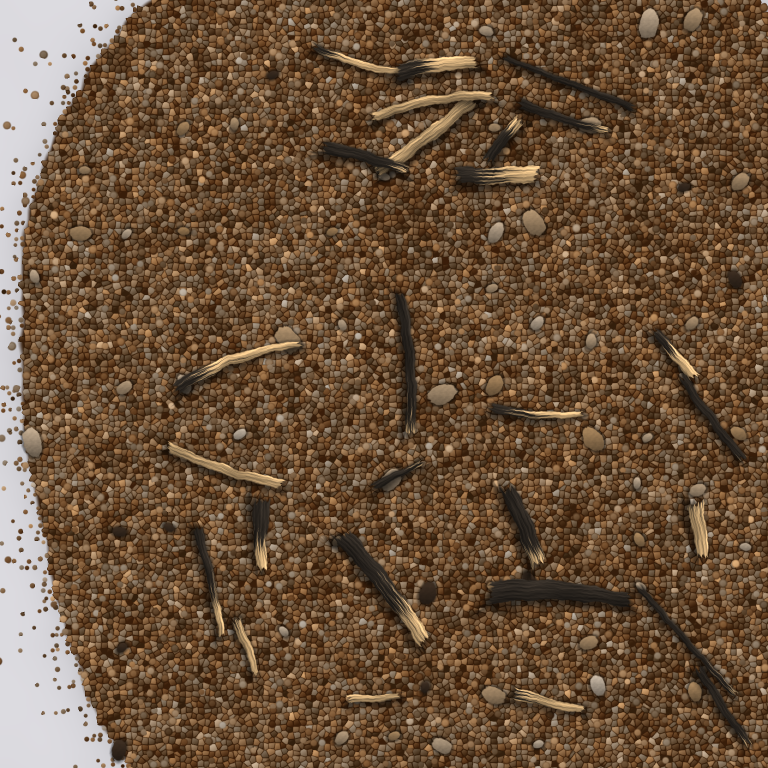
Give the GLSL for this texture, as a Shadertoy shader.

```glsl
// A heap of coarse brown sand on pale paper, strewn with pebbles and charred wood splinters.
// Grains are cellular noise, each kept or dropped by its distance to the heap outline;
// splinters are bent, tapered capsules scattered in a loop and streaked with layered sines.

const vec3 PAPER = vec3(0.86, 0.855, 0.875);
const vec3 SAND_DARK = vec3(0.21, 0.115, 0.04);
const vec3 SAND_LIGHT = vec3(0.73, 0.615, 0.49);
const vec3 CHARCOAL = vec3(0.19, 0.165, 0.14);
const vec3 BARE_WOOD = vec3(0.80, 0.66, 0.47);

vec3 hash3(vec2 p) {
    vec3 q = fract(p.xyx * vec3(0.1031, 0.1030, 0.0973));
    q += dot(q, q.yzx + 33.33);
    return fract((q.xxy + q.yzz) * q.zyx);
}

// Layered sines, roughly -1 to 1
float waves(vec2 p) {
    float sum = 0.0, amp = 0.5;
    for (int i = 0; i < 4; i++) {
        sum += amp * sin(p.x + 1.7 * sin(p.y)) * cos(p.y - 0.8 * p.x);
        p = mat2(1.5, 1.1, -1.1, 1.5) * p + 2.3;
        amp *= 0.6;
    }
    return sum;
}

// Approximate distance to the heap outline, negative inside
float heap(vec2 p) {
    vec2 q = p - vec2(0.575, 0.6);
    vec2 radii = vec2(q.x < 0.0 ? 0.55 : 0.595, q.y < 0.0 ? 0.9 : 0.547);
    return (length(q / radii) - 1.0) * 0.55 + 0.008 * waves(p * 22.0);
}

vec3 sandColor(float tone, float hue) {
    vec3 t = pow(vec3(clamp(tone, 0.0, 1.15)), vec3(1.0, 1.06, 1.15));
    return mix(SAND_DARK, SAND_LIGHT, t) * (1.0 + (hue - 0.5) * vec3(0.16, -0.04, -0.34));
}

// One layer of grains over col; share is the fraction of cells filled
vec3 grainLayer(vec3 col, vec2 p, float scale, float share, float lift) {
    vec2 cell = floor(p * scale), toGrain = vec2(0.0), id = cell;
    float near = 8.0, second = 8.0;
    for (int j = -1; j <= 1; j++)
    for (int i = -1; i <= 1; i++) {
        vec2 c = cell + vec2(i, j);
        vec2 offset = p * scale - c - 0.12 - 0.76 * hash3(c + scale).xy;
        float d = length(offset);
        if (d < near) { second = near; near = d; toGrain = offset; id = c; }
        else second = min(second, d);
    }
    vec3 h = hash3(id + 71.0 + scale);
    vec3 pick = hash3(id + 213.0 + scale);
    float outside = heap(p - toGrain / scale);
    bool loose = outside > 0.0;
    float chance = loose ? share * 0.55 * exp(-outside * 38.0) : share;
    if (pick.x > chance) return col;

    float radius = loose || share < 1.0 ? 0.3 + 0.14 * pick.y : 1.2;
    float cover = 1.0 - smoothstep(radius - 0.1, radius + 0.1, near);
    float gap = 1.0 - smoothstep(0.0, 0.28, second - near);
    float tone = 0.20 + 0.52 * h.x + lift + (h.y > 0.91 ? 0.3 : 0.0) - (h.y < 0.06 ? 0.3 : 0.0);
    tone += 0.34 * dot(toGrain, vec2(-0.5, 0.85)) + 0.10 * waves(p * 11.0);
    tone -= share < 1.0 ? 0.3 * smoothstep(0.2, 0.45, near) : 0.42 * gap;
    return mix(col, sandColor(tone, h.z), cover);
}

// Sparse smooth stones in a jittered grid
vec3 pebbles(vec3 col, vec2 p, float scale) {
    vec2 cell = floor(p * scale);
    vec3 h = hash3(cell + 5.0), k = hash3(cell + 47.0);
    vec2 centre = (cell + 0.3 + 0.4 * h.xy) / scale;
    if (k.x > 0.3 || heap(centre) > 0.01) return col;
    float a = 6.28 * k.y, size = mix(0.006, 0.016, h.z * h.z);
    vec2 q = mat2(cos(a), -sin(a), sin(a), cos(a)) * (p - centre) * vec2(0.8, 1.2);
    float d = length(q) - size * (1.0 + 0.15 * waves(q * 150.0 + k.z * 9.0));
    vec3 stone = mix(vec3(0.55, 0.43, 0.29), vec3(0.66, 0.61, 0.55), k.z);
    if (h.x < 0.25) stone = vec3(0.20, 0.15, 0.11);
    stone *= 0.95 + 0.25 * (p.y - centre.y) / size + 0.07 * waves(p * 400.0);
    col *= 1.0 - 0.45 * (1.0 - smoothstep(0.0, 0.005, d));
    return mix(col, stone, 1.0 - smoothstep(-0.001, 0.001, d));
}

// A splinter of given centre, angle and half size, with its soft shadow
vec3 splinter(vec3 col, vec2 p, vec2 centre, float angle, vec2 halfSize, vec3 h) {
    vec2 q = p - centre;
    if (length(q) > halfSize.x + 0.05) return col;
    q = mat2(cos(angle), -sin(angle), sin(angle), cos(angle)) * q;
    q.y += (h.x - 0.5) * 3.5 * q.x * q.x + 0.0025 * waves(vec2(q.x * 60.0, h.y * 20.0));
    float along = q.x / halfSize.x;
    float width = halfSize.y * (1.0 - 0.45 * along * (h.z - 0.3)) * (1.0 + 0.3 * waves(q * 70.0 + h.xy * 30.0));
    float ragged = 0.008 * waves(vec2(q.y * 500.0, h.x * 9.0));
    float d = max(abs(q.y) - width, (abs(q.x) - halfSize.x + ragged) * 0.7);

    float streak = waves(vec2(q.x * 45.0, q.y * 650.0) + h.yz * 40.0);
    float bare = smoothstep(-0.25, 0.25, along * 0.7 + (h.y - 0.5) * 2.6 + 0.5 * streak);
    vec3 wood = mix(CHARCOAL, BARE_WOOD, bare) * (0.88 + 0.4 * streak);
    wood *= 1.0 + 0.28 * clamp(q.y / width, -1.5, 1.0);
    col *= 1.0 - 0.55 * (1.0 - smoothstep(-0.002, 0.008, d + 0.3 * q.y));
    return mix(col, wood, 1.0 - smoothstep(-0.001, 0.001, d));
}

vec3 scene(vec2 p) {
    vec3 col = PAPER * (1.0 - 0.10 * exp(-max(heap(p), 0.0) * 45.0) + 0.015 * waves(p * 5.0));
    col = mix(col, SAND_DARK, smoothstep(0.004, -0.004, heap(p)));
    col = grainLayer(col, p, 128.0, 1.0, 0.0);
    col = grainLayer(col, p, 78.0, 0.2, 0.12);
    col = pebbles(col, p, 15.0);
    for (int i = 0; i < 27; i++) {
        float n = float(i);
        vec3 h = hash3(vec2(n, 19.0)), k = hash3(vec2(n, 83.0));
        vec2 spread = fract(n * vec2(0.7549, 0.5698) + 0.3);
        bool pile = i < 9;
        vec2 centre = pile ? vec2(0.45, 0.77) + spread * vec2(0.35, 0.17) : vec2(0.2, 0.02) + spread * vec2(0.8, 0.52);
        float angle = pile ? 0.2 + (k.x - 0.4) * 1.5 : -0.5 + (k.x - 0.5) * 2.2;
        vec2 halfSize = vec2(mix(0.03, 0.095, k.y), mix(0.004, 0.012, k.z * k.z));
        col = splinter(col, p, centre, angle, halfSize, h);
    }
    return col;
}

void mainImage(out vec4 fragColor, in vec2 fragCoord) {
    // Average four samples per pixel
    vec3 sum = vec3(0.0);
    for (int i = 0; i < 4; i++) {
        vec2 jitter = vec2(i & 1, i >> 1) * 0.5 - 0.25;
        sum += scene((fragCoord + jitter) / iResolution.y);
    }
    fragColor = vec4(sum * 0.25, 1.0);
}
```
